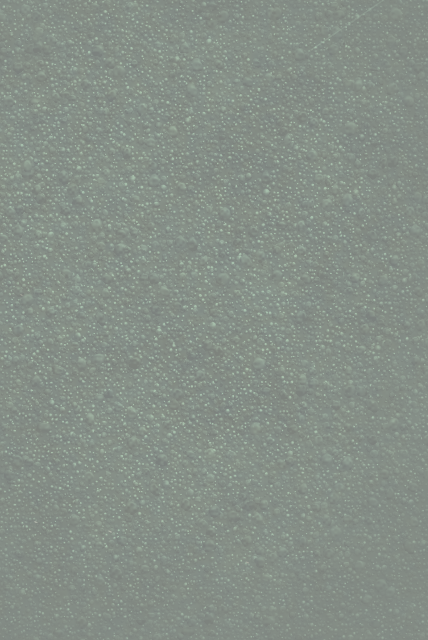
Give the GLSL for this texture, as a WebGL 2 fragment shader.

```glsl
#version 300 es
precision highp float;

uniform vec2 u_resolution;
out vec4 fragColor;

const vec3 SHADE_COLOR = vec3(0.490, 0.512, 0.494);
const vec3 GLINT_COLOR = vec3(0.610, 0.685, 0.622);
const vec3 HUE_SHIFT = vec3(0.010, 0.004, -0.010);
const vec2 LIGHT_DIR = vec2(0.35, 0.94);
const float SHADOW_TONE = 0.06;
const float GAP_TONE = 0.14;
const float HAZE_TONE = 0.22;
const float CONTRAST = 1.15;
const float FINE_CELLS = 155.0;
const float MEDIUM_CELLS = 96.0;
const float LARGE_CELLS = 56.0;
const vec2 CLEAR_CENTER = vec2(0.25, 0.58);
const vec2 SCRATCH_START = vec2(0.482, 0.919);
const vec2 SCRATCH_END = vec2(0.602, 1.002);
const int FLAKE_COUNT = 4;

float hash(vec2 p) {
    return fract(sin(dot(p, vec2(127.1, 311.7))) * 43758.5453);
}

float valueNoise(vec2 p) {
    vec2 cell = floor(p), f = fract(p);
    f = f * f * (3.0 - 2.0 * f);
    return mix(mix(hash(cell), hash(cell + vec2(1, 0)), f.x),
               mix(hash(cell + vec2(0, 1)), hash(cell + vec2(1, 1)), f.x), f.y);
}

float segmentDistance(vec2 p, vec2 a, vec2 b) {
    vec2 ab = b - a;
    return length(p - a - ab * clamp(dot(p - a, ab) / dot(ab, ab), 0.0, 1.0));
}

// Paints one layer of lit, uneven beads with shadows over an existing tone.
float paintBeads(float tone, vec2 p, float cells, float share,
                 float glintGain, float roughness, float opacity, float seed) {
    vec2 grid = p * cells;
    float pixel = cells / u_resolution.y;
    for (int y = -1; y <= 1; y++) {
        for (int x = -1; x <= 1; x++) {
            vec2 id = floor(grid) + vec2(x, y);
            vec2 key = id + seed;
            if (hash(key + 7.3) > share) continue;
            vec2 center = id + 0.1 + 0.8 * vec2(hash(key), hash(key + 19.7));
            float radius = mix(0.28, 0.60, hash(key + 31.1));
            float angle = 6.2832 * hash(key + 43.9);
            vec2 axis = vec2(cos(angle), sin(angle));
            vec2 n = (grid - center) / radius;

            // Uneven outline
            float facets = valueNoise(n * 2.2 + key * 7.0) - 0.5;
            float stretch = 0.5 * hash(key + 57.3);
            float d = length(n + axis * dot(n, axis) * stretch) + 0.5 * roughness * facets;
            float soft = 0.75 * pixel / radius;
            float mask = 1.0 - smoothstep(1.0 - soft, 1.0 + soft, d);

            // Body light, bright crescent, dark rim and a small offset glint
            float facing = dot(n, LIGHT_DIR);
            float lit = 0.16 + 0.27 * hash(key + 71.9) + 0.20 * facing;
            lit += roughness * (0.75 * facets - 0.06);
            float ring = d - 0.72;
            lit += 0.6 * roughness * max(facing, 0.0) * exp(-22.0 * ring * ring);
            lit -= 0.10 * smoothstep(0.65, 1.0, d);
            vec2 toGlint = n - 0.42 * LIGHT_DIR - 0.2 * axis;
            float sparkle = pow(hash(key + 83.3), 1.8);
            lit += glintGain * sparkle * exp(-3.6 * dot(toGlint, toGlint));

            float shadowDistance = length(n + 0.5 * LIGHT_DIR);
            float shadow = 1.0 - smoothstep(0.7, 1.2, shadowDistance);
            tone = mix(tone, SHADOW_TONE, 0.6 * opacity * shadow);
            tone = mix(tone, lit, mask * opacity);
        }
    }
    return tone;
}

void main() {
    vec2 p = gl_FragCoord.xy / u_resolution.y;
    float pixel = 1.0 / u_resolution.y;

    // Fine grit under scattered bubbles
    float patches = valueNoise(p * 14.0 + 3.0);
    float tone = GAP_TONE + 0.12 * valueNoise(p * 210.0);
    tone = paintBeads(tone, p, FINE_CELLS, 0.92, 1.45, 0.15, 1.0, 11.0);
    tone = paintBeads(tone, p, MEDIUM_CELLS, 0.27, 0.95, 0.5, 0.9, 137.0);
    tone = paintBeads(tone, p, LARGE_CELLS, 0.06 + 0.20 * patches, 0.35, 0.85, 0.8, 269.0);
    tone += 0.12 * (patches - 0.5) + 0.10 * (valueNoise(p * 40.0) - 0.5);

    // Haze toward the far corners
    float haze = smoothstep(0.20, 0.70, length((p - CLEAR_CENTER) * vec2(1.15, 1.0)));
    float clearTone = HAZE_TONE + 0.06 + CONTRAST * (tone - HAZE_TONE);
    tone = mix(clearTone, mix(HAZE_TONE, tone, 0.48), haze);

    // Hairline scratch of uneven strength
    float scratch = segmentDistance(p, SCRATCH_START, SCRATCH_END);
    float width = 0.0007 * valueNoise(p * 60.0);
    float hairline = 1.0 - smoothstep(width, width + pixel, scratch);
    tone += 0.38 * hairline * (0.4 + 0.6 * valueNoise(p * 75.0 + 9.0));

    vec3 color = SHADE_COLOR + (GLINT_COLOR - SHADE_COLOR) * clamp(tone, 0.0, 1.35);
    color += HUE_SHIFT * (valueNoise(p * 70.0 + 41.0) - 0.5) * (1.0 - 0.5 * haze);

    // A few pale flakes
    for (int i = 0; i < FLAKE_COUNT; i++) {
        vec2 key = vec2(float(i), 5.7);
        vec2 center = vec2(0.66 * hash(key), hash(key + 2.9));
        vec2 q = p - center;
        float size = mix(0.0015, 0.003, hash(key + 8.1));
        float d = length(q * vec2(1.0, 1.8) + 0.4 * q.yx);
        float flake = 1.0 - smoothstep(size - pixel, size + pixel, d);
        vec3 flakeColor = mix(vec3(0.66, 0.64, 0.60), vec3(0.75, 0.80, 0.74), hash(key + 4.4));
        color = mix(color, flakeColor, 0.8 * flake);
    }

    fragColor = vec4(color, 1.0);
}
```
